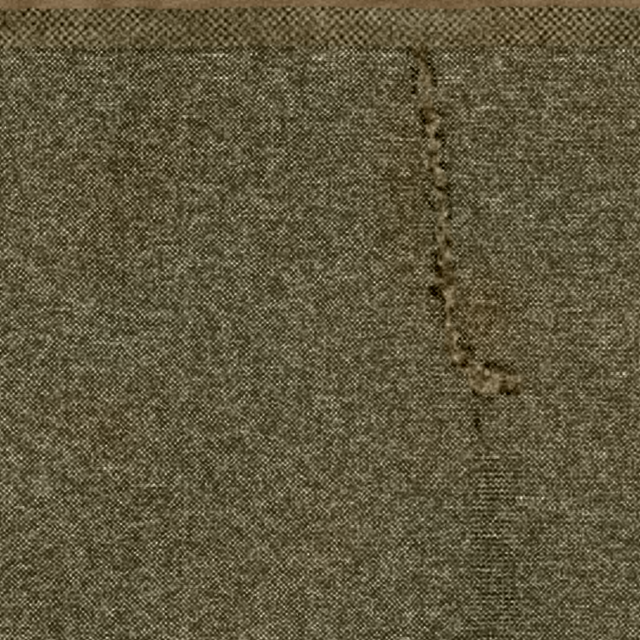
This texture is drawn by a WebGL 2 fragment shader. Its source:

```glsl
#version 300 es
precision highp float;
// Worn olive linen with a coarse selvedge, pale slubs and a frayed vertical tear.
uniform vec2 u_resolution;
out vec4 fragColor;

const float PI = 3.14159265;
const float THREADS = 230.0;
const vec3 OLIVE_TINT = vec3(0.03, 0.0, -0.10);
const vec3 BROWN_TINT = vec3(0.06, 0.0, -0.125);

float hash(vec2 p) {
    vec3 q = fract(vec3(p.xyx) * 0.1031);
    q += dot(q, q.yzx + 33.33);
    return fract((q.x + q.y) * q.z);
}

float noise(vec2 p) {
    vec2 cell = floor(p), f = fract(p);
    f = f * f * (3.0 - 2.0 * f);
    float low = mix(hash(cell), hash(cell + vec2(1, 0)), f.x);
    float high = mix(hash(cell + vec2(0, 1)), hash(cell + vec2(1, 1)), f.x);
    return mix(low, high, f.y);
}

// Noise centred on zero, range -1 to 1
float wave(vec2 p) { return 2.0 * noise(p) - 1.0; }

float fbm(vec2 p) {
    float sum = 0.0, gain = 0.5;
    for (int i = 0; i < 4; i++) {
        sum += gain * wave(p);
        p = p * 2.03 + 17.0;
        gain *= 0.5;
    }
    return sum;
}

float segment(vec2 p, vec2 a, vec2 b) {
    vec2 d = b - a;
    return length(p - a - d * clamp(dot(p - a, d) / dot(d, d), 0.0, 1.0));
}

float band(float x, float lo, float hi, float soft) {
    return smoothstep(lo - soft, lo + soft, x) * (1.0 - smoothstep(hi - soft, hi + soft, x));
}

// Round falloff with separate radii
float blot(vec2 p, vec2 centre, vec2 radius) {
    vec2 d = (p - centre) / radius;
    return exp(-dot(d, d));
}

// Plain weave: over and under crossings as a soft checker
float weave(vec2 p, float threads) {
    vec2 q = PI * threads * p;
    return cos(q.x) * cos(q.y);
}

// Short horizontal pale threads, one at most per cell
float slubs(vec2 p, vec2 grid, float share) {
    vec2 cell = floor(p * grid), f = fract(p * grid);
    float present = step(1.0 - share, hash(cell + 5.0));
    float halfLength = mix(0.08, 0.45, hash(cell + 31.0));
    float along = 1.0 - smoothstep(halfLength * 0.6, halfLength, abs(f.x - 0.5));
    float across = 1.0 - smoothstep(0.15, 0.5, abs(f.y - 0.5));
    return present * along * across * mix(0.4, 1.0, hash(cell + 77.0));
}

float tearDistance(vec2 p) {
    float d = segment(p, vec2(0.655, 0.94), vec2(0.688, 0.72));
    d = min(d, segment(p, vec2(0.688, 0.72), vec2(0.703, 0.46)));
    d = min(d, segment(p, vec2(0.703, 0.46), vec2(0.755, 0.395)));
    return min(d, segment(p, vec2(0.755, 0.395), vec2(0.81, 0.405)));
}

void main() {
    vec2 p = gl_FragCoord.xy / u_resolution;
    vec2 cloth = p + 0.003 * vec2(wave(p * 9.0), wave(p * 9.0 + 40.0));
    vec2 kinked = cloth + 0.0014 * vec2(wave(p * 75.0), wave(p * 75.0 + 20.0));

    // Cloth: irregular checker, fine yarns and grain
    float looseness = smoothstep(0.5, 0.75, p.x + 0.25 * fbm(p * 5.0));
    float yarns = 0.065 * wave(cloth * vec2(70, 250)) + 0.03 * wave(cloth * vec2(250, 60));
    float grain = 0.15 * wave(p * 270.0);
    float ribs = cos(2.0 * PI * 116.0 * cloth.y) * (0.3 + 0.7 * noise(p * vec2(25, 60)));
    float crossing = weave(kinked, THREADS) * mix(0.145, 0.11, looseness) * (0.45 + 1.1 * noise(p * 85.0 + 7.0));
    float detail = crossing + yarns + grain + 0.045 * looseness * ribs;
    float light = 0.328 + detail + 0.9 * detail * detail + 0.035 * fbm(p * 4.0);
    light -= 0.03 * blot(p, vec2(0.2, 0.68), vec2(0.06, 0.14));
    light += 0.05 * exp(-pow((p.x - 0.29) / 0.004, 2.0)) * noise(p * vec2(3, 60));

    // Pale slubs, broken by the weave
    float dashes = 0.6 + 0.4 * cos(PI * THREADS * cloth.x * 0.9);
    float pale = slubs(cloth, vec2(15, 150), 0.03) + 0.8 * slubs(cloth + 0.37, vec2(70, 190), 0.03);
    pale += band(p.y, 0.855, 0.925, 0.01) * slubs(cloth + 0.71, vec2(11, 140), 0.22);
    light += 0.27 * pale * dashes;

    // Strained strip under the tear
    float strip = band(p.x + 0.01 * wave(p * 12.0), 0.74, 0.81, 0.012) * (1.0 - smoothstep(0.24, 0.36, p.y));
    light += strip * (0.07 * ribs - 0.03);

    // Stains and the frayed tear
    float brown = 0.55 * blot(p, vec2(0.75, 0.51), vec2(0.05, 0.07));
    brown += 0.5 * blot(p, vec2(0.64, 0.68), vec2(0.045, 0.13));
    light -= 0.045 * brown;
    float d = tearDistance(p) + 0.018 * fbm(p * 42.0);
    float foot = blot(p, vec2(0.765, 0.41), vec2(0.055, 0.045));
    float fray = 1.0 - smoothstep(0.005, 0.016 + 0.018 * foot, d);
    float lumps = 0.26 * wave(p * vec2(80, 105) + 3.0) + 0.14 * wave(p * 170.0);
    light = mix(light, 0.37 + lumps + 0.8 * grain, 0.8 * fray);
    float fleck = band(d, 0.008, 0.02 + 0.01 * foot, 0.005) * smoothstep(0.5, 0.75, noise(p * 62.0));
    light -= 0.17 * fleck;
    light -= 0.2 * blot(p, vec2(0.745, 0.34), vec2(0.006, 0.013));
    float seam = segment(p, vec2(0.78, 0.92), vec2(0.73, 0.78)) + 0.005 * wave(p * 60.0);
    light += 0.13 * (1.0 - smoothstep(0.002, 0.01, seam)) * noise(p * 90.0);
    brown = max(brown, 0.7 * fray);

    // Coarse selvedge below a tan edge
    float edge = p.y + 0.003 * wave(vec2(p.x * 14.0, 2.0)) + 0.002 * wave(p * 60.0);
    float selvedge = smoothstep(0.922, 0.936, edge);
    float knots = weave(kinked, 135.0) * (0.08 + 0.2 * noise(p * vec2(20, 50)));
    float coarse = 0.33 + knots + 0.8 * grain + 0.12 * fbm(p * vec2(6, 35)) + 0.05 * smoothstep(0.5, 0.7, p.x);
    light = mix(light, coarse, 0.85 * selvedge);
    light -= 0.05 * band(edge, 0.921, 0.929, 0.004);
    brown = max(brown, 0.5 * selvedge);
    vec3 colour = light + mix(OLIVE_TINT, BROWN_TINT, clamp(brown, 0.0, 1.0));
    colour += 0.012 * fbm(p * 6.0 + 60.0) * vec3(1.0, -0.3, -0.8);
    vec3 hem = vec3(0.48, 0.39, 0.27) + 0.35 * grain + 0.05 * wave(p * vec2(30, 90));
    colour = mix(colour, hem, smoothstep(0.986, 0.992, edge));

    fragColor = vec4(clamp(colour, 0.0, 1.0), 1.0);
}
```
